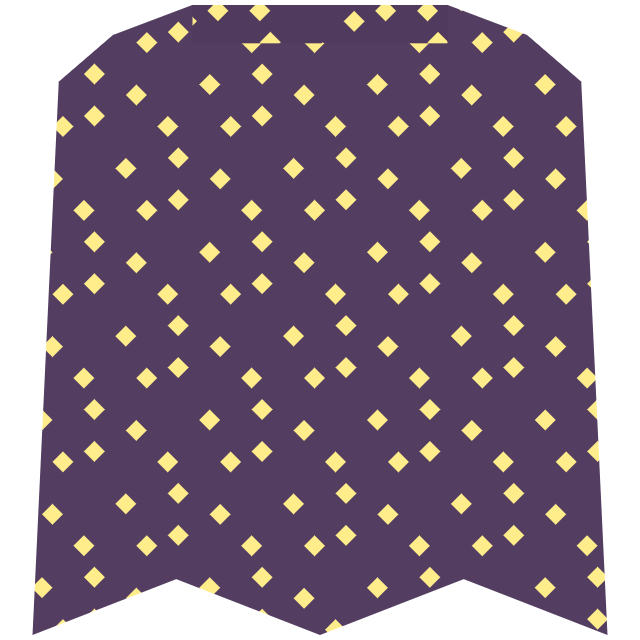
Give the GLSL for this pattern, as a three.js fragment shader.

```glsl
// Violet banner with a notched hem, scattered with half-drop repeats of small yellow diamonds
#define CLOTH vec3(0.325, 0.240, 0.380)
#define DIAMOND vec3(1.0, 0.925, 0.540)
#define PAPER vec3(1.0)
#define UNIT 0.01638                     // half-diagonal of a diamond; 16 units per repeat
#define CLOTH_ORIGIN vec2(0.1475, 0.8188)
#define STRIP_ORIGIN vec2(0.4060, 0.9831)
#define STRIP_HALF_WIDTH 0.1992
#define STRIP_BOTTOM 0.9323
#define STRIP_SHADE 0.965

varying vec2 vUv;

// 1 inside (negative distance), 0 outside, one pixel soft
float coverage(float dist) {
  return clamp(0.5 - dist / fwidth(vUv.x), 0.0, 1.0);
}

// Taxicab distance to the nearest half-drop copy of the origin
float halfDrop(vec2 p) {
  vec2 q = abs(mod(p + 8.0, 16.0) - 8.0);
  float s = q.x + q.y;
  return min(s, 16.0 - s);
}

// Six diamonds per half-drop cell, measured in units
float diamonds(vec2 p) {
  float d = min(halfDrop(p), halfDrop(p - vec2(0.0, 4.0)));
  d = min(d, halfDrop(p - vec2(4.0, 2.0)));
  d = min(d, halfDrop(p - vec2(11.0, 3.0)));
  d = min(d, halfDrop(p - vec2(7.0, -1.0)));
  d = min(d, halfDrop(p - vec2(13.0, -1.0)));
  return coverage((d - 1.0) * UNIT * 0.7071);
}

// Signed distance to the line a-b, positive on its left
float side(vec2 p, vec2 a, vec2 b) {
  vec2 d = b - a;
  return dot(p - a, normalize(vec2(-d.y, d.x)));
}

// Banner outline, folded about its vertical axis
float banner(vec2 p) {
  vec2 neck = vec2(0.1995, 0.9922);
  vec2 shoulder = vec2(0.3236, 0.9453);
  vec2 corner = vec2(0.4082, 0.8724);
  vec2 tip = vec2(0.4492, 0.0078);
  vec2 notch = vec2(0.2246, 0.0951);
  p.x = abs(p.x - 0.5);
  float d = max(p.y - neck.y, side(p, neck, shoulder));
  d = max(d, side(p, shoulder, corner));
  d = max(d, side(p, corner, tip));
  vec2 hem = vec2(notch.x + abs(p.x - notch.x), p.y);
  return max(d, -side(hem, notch, tip));
}

void main() {
  // Main cloth, and the top strip cut from cloth turned a quarter
  vec2 turned = (vUv - STRIP_ORIGIN) / UNIT;
  vec3 cloth = mix(CLOTH, DIAMOND, diamonds((vUv - CLOTH_ORIGIN) / UNIT));
  vec3 strip = mix(CLOTH * STRIP_SHADE, DIAMOND, diamonds(vec2(turned.y, -turned.x)));
  float stripDist = max(abs(vUv.x - 0.5) - STRIP_HALF_WIDTH, STRIP_BOTTOM - vUv.y);

  vec3 color = mix(cloth, strip, coverage(stripDist));
  gl_FragColor = vec4(mix(PAPER, color, coverage(banner(vUv))), 1.0);
}
```
